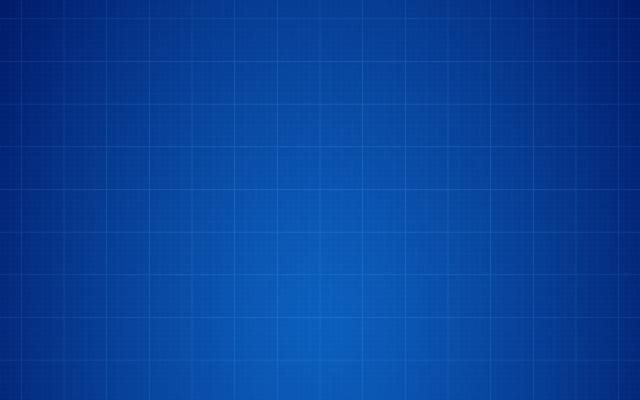
Give the GLSL for this pattern, as a WebGL 2 fragment shader.

```glsl
#version 300 es
precision highp float;

uniform vec2 u_resolution;
out vec4 outColor;

const float CELLS_ACROSS = 15.0;
const vec2 GRID_SHIFT = vec2(0.5, 0.935);
const vec3 GLOW_BLUE = vec3(0.045, 0.368, 0.74);
const vec3 DEEP_BLUE = vec3(0.0, 0.07, 0.375);
const vec3 LINE_CYAN = vec3(0.3, 0.75, 0.95);

float hash(vec2 cell) {
    vec3 p = fract(cell.xyx * vec3(0.1031, 0.1030, 0.0973));
    p += dot(p, p.yzx + 33.33);
    return fract((p.x + p.y) * p.z);
}

float valueNoise(vec2 p) {
    vec2 cell = floor(p);
    vec2 blend = smoothstep(0.0, 1.0, fract(p));
    float low = mix(hash(cell), hash(cell + vec2(1.0, 0.0)), blend.x);
    float high = mix(hash(cell + vec2(0.0, 1.0)), hash(cell + 1.0), blend.x);
    return mix(low, high, blend.y);
}

// Pixel coverage of the lines around whole numbers of p
float gridLines(vec2 p, float width, float pixel) {
    vec2 dist = abs(fract(p + 0.5) - 0.5);
    vec2 overlap = (0.5 * (width + pixel) - dist) / pixel;
    vec2 coverage = clamp(overlap, 0.0, min(1.0, width / pixel));
    return max(coverage.x, coverage.y);
}

// Oval light that rises from the lower middle
vec3 background(vec2 uv, float aspect) {
    vec2 offset = (uv - vec2(0.5, 0.2)) * vec2(aspect, 0.7);
    float falloff = pow(clamp(length(offset) / 1.05, 0.0, 1.0), 1.3);
    return mix(GLOW_BLUE, DEEP_BLUE, falloff);
}

void main() {
    vec2 uv = gl_FragCoord.xy / u_resolution;
    float aspect = u_resolution.x / u_resolution.y;
    vec2 grid = gl_FragCoord.xy / u_resolution.x * CELLS_ACROSS - GRID_SHIFT;
    float pixel = CELLS_ACROSS / u_resolution.x;

    vec3 color = background(uv, aspect);

    // Three line weights, the thinner ones slightly worn
    float wear = mix(0.75, 1.1, valueNoise(grid * 5.0 + 100.0));
    float major = gridLines(grid, 0.018, pixel) * 0.25;
    float minor = gridLines(grid * 4.0, 0.07, pixel * 4.0) * 0.075 * wear;
    float fine = gridLines(grid * 8.0, 0.14, pixel * 8.0) * 0.025 * wear;
    float fade = mix(1.0, 0.65, smoothstep(0.2, 0.55, length(uv - 0.5)));
    color = mix(color, LINE_CYAN, max(major, max(minor, fine)) * fade);

    // Paper grain
    float grain = valueNoise((grid + 20.0) * 24.0) - 0.5;
    color += grain * vec3(0.004, 0.008, 0.01);

    outColor = vec4(clamp(color, 0.0, 1.0), 1.0);
}
```
